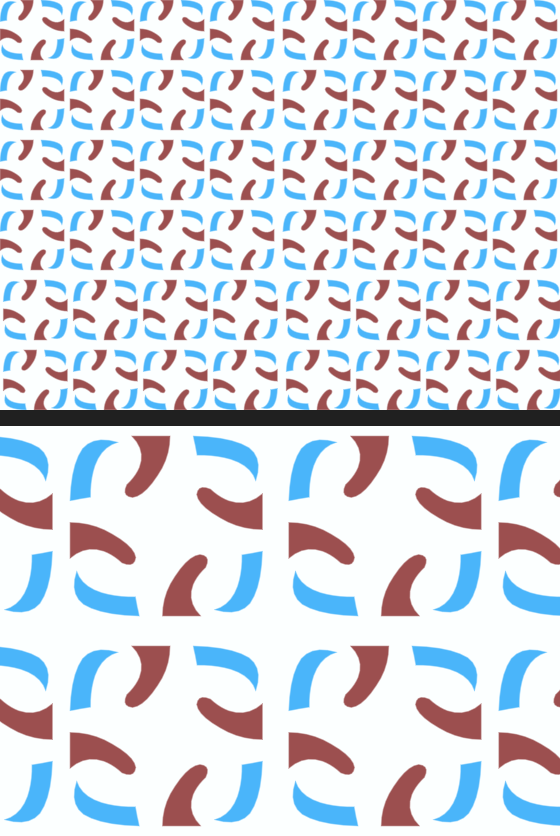
Top: the whole. Bottom: its middle third, enlarged.
Write a Shadertoy shader that draws this pattern.

```glsl
// Grid of pinwheel tiles: brown fins and blue corner blades on white.

// Closed outline of six quadratic curves: anchor, control, anchor, control...
const vec2 FIN[12] = vec2[12](
    vec2(.32, .0), vec2(.395, .08), vec2(.36, .175), vec2(.34, .225),
    vec2(.295, .27), vec2(.265, .335), vec2(.325, .342), vec2(.385, .335),
    vec2(.455, .22), vec2(.52, .12), vec2(.52, .0), vec2(.42, .0));
const vec2 BLADE[12] = vec2[12](
    vec2(.0, .36), vec2(.005, .16), vec2(.065, .07), vec2(.125, -.005),
    vec2(.25, .035), vec2(.165, .06), vec2(.13, .165), vec2(.105, .245),
    vec2(.107, .34), vec2(.08, .345), vec2(.05, .35), vec2(.03, .355));

// Signed distance to a curved outline, negative inside
float outlineDistance(vec2 p, vec2 shape[12]) {
    float nearest = 1e3, side = 1.0;
    vec2 from = shape[0];
    for (int curve = 0; curve < 6; curve++) {
        vec2 a = shape[2 * curve];
        vec2 control = shape[2 * curve + 1];
        vec2 b = shape[(2 * curve + 2) % 12];
        for (int i = 1; i <= 5; i++) {
            float t = float(i) / 5.0;
            vec2 to = mix(mix(a, control, t), mix(control, b, t), t);
            vec2 edge = to - from, rel = p - from;
            vec2 gap = rel - edge * clamp(dot(rel, edge) / max(dot(edge, edge), 1e-8), 0.0, 1.0);
            nearest = min(nearest, dot(gap, gap));
            // Flip the side at each crossing of a horizontal ray
            if ((from.y > p.y) != (to.y > p.y) && rel.x < edge.x * rel.y / edge.y) side = -side;
            from = to;
        }
    }
    return side * sqrt(nearest);
}

void mainImage(out vec4 fragColor, in vec2 fragCoord) {
    // Layout space spans 768 by 560, with y pointing down
    vec2 uv = fragCoord / iResolution.xy;
    vec2 pos = vec2(uv.x, 1.0 - uv.y) * vec2(768.0, 560.0);

    // The two lowest rows and the right half of the columns sit slightly to the right
    float row = floor((pos.y + 7.0) / 95.6);
    pos.x -= 4.5 * step(3.5, row);
    pos.x -= 4.0 * step(382.0, pos.x);

    // Eight by six tiles, each 88 by 82 with a gap around it
    vec2 margin = vec2(4.0, 7.0);
    vec2 p = (mod(pos + margin, vec2(96.0, 95.6)) - margin) / vec2(88.0, 82.0);

    // Four quarter turns of both shapes
    float fin = 1e3, blade = 1e3;
    for (int turn = 0; turn < 4; turn++) {
        fin = min(fin, outlineDistance(p, FIN));
        blade = min(blade, outlineDistance(p, BLADE));
        p = vec2(1.0 - p.y, p.x);
    }

    float soft = 768.0 / iResolution.x / 85.0;
    vec3 color = vec3(.99, 1.0, 1.0);
    color = mix(color, vec3(.29, .71, .98), smoothstep(soft, -soft, blade));
    color = mix(color, vec3(.61, .31, .31), smoothstep(soft, -soft, fin));
    fragColor = vec4(color, 1.0);
}
```
